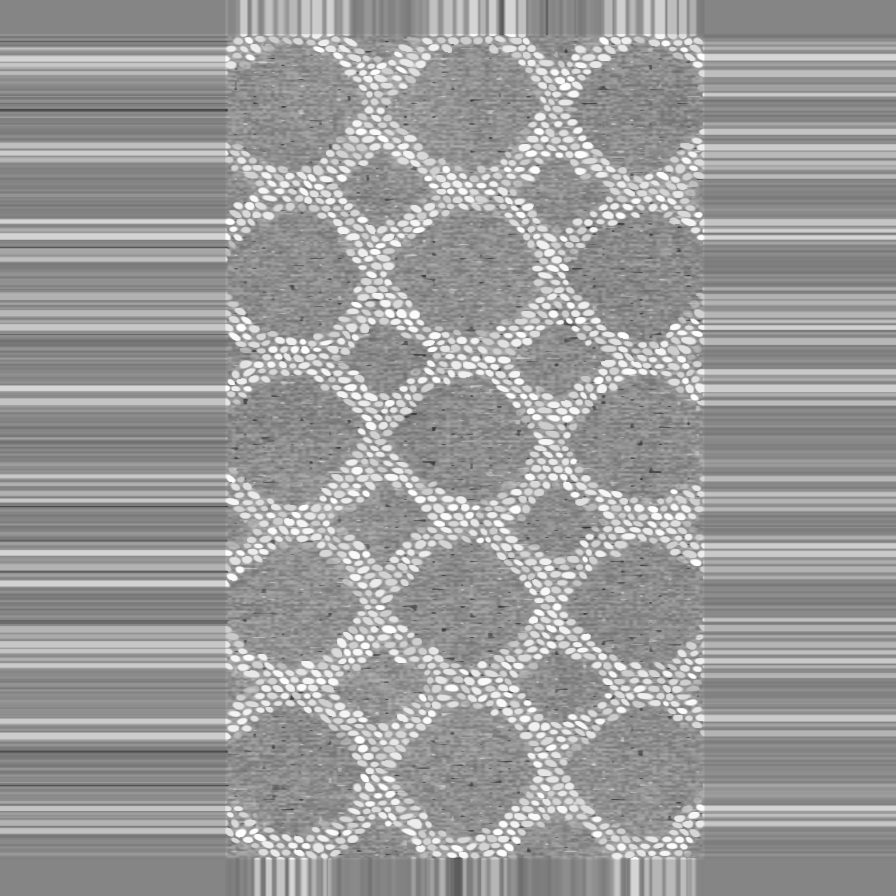
Give the GLSL for this pattern, as a three.js fragment shader.

```glsl
#define RUG_MIN vec2(0.2526, 0.0417)
#define RUG_MAX vec2(0.7852, 0.9610)
#define CELL vec2(0.1966, 0.1849)
#define CELL_ORIGIN vec2(0.5225, 0.5091)
#define OGEE_HALF vec2(0.415, 0.390)
#define DIAMOND_HALF vec2(0.265, 0.230)
#define STITCH vec2(0.0140, 0.0084)
#define GROUND 0.555
#define MARGIN_TONE 0.52
#define MARGIN_CONTRAST 0.72

varying vec2 vUv;

float hash(vec2 p) {
  vec3 q = fract(vec3(p.xyx) * 0.1031);
  q += dot(q, q.yzx + 33.33);
  return fract((q.x + q.y) * q.z);
}

float noise(vec2 p) {
  vec2 i = floor(p);
  vec2 f = fract(p);
  f = f * f * (3.0 - 2.0 * f);
  return mix(mix(hash(i), hash(i + vec2(1.0, 0.0)), f.x),
             mix(hash(i + vec2(0.0, 1.0)), hash(i + vec2(1.0, 1.0)), f.x), f.y);
}

// Lattice coordinates, with crossings leaning a little to the right
vec2 latticePoint(vec2 p) {
  vec2 q = (p - CELL_ORIGIN) / CELL;
  q += 0.05 * (vec2(noise(p * 14.0), noise(p * 14.0 + 31.0)) - 0.5);
  q.x += 0.022 * cos(6.2832 * q.y);
  return q;
}

// Coverage of the trellis: everything outside the ogees and the diamonds
float trellis(vec2 p) {
  vec2 f = abs(fract(latticePoint(p) + 0.5) - 0.5);
  vec2 o = pow(f / OGEE_HALF, vec2(1.5));
  vec2 d = pow((0.5 - f) / DIAMOND_HALF, vec2(1.1));
  float ogee = pow(o.x + o.y, 0.667) - 1.0;
  float diamond = (d.x + d.y - 1.0) * 0.6;
  return smoothstep(-0.03, 0.03, min(ogee, diamond));
}

// Light tufts in staggered rows; x is coverage, y is brightness
vec2 tufts(vec2 p) {
  vec2 s = p / STITCH;
  s += 0.7 * (vec2(noise(p * 45.0), noise(p * 45.0 + 57.0)) - 0.5);
  float shift = 0.5 * mod(floor(s.y), 2.0);
  s.x += shift;
  vec2 id = floor(s);
  vec2 middle = (id + 0.5 - vec2(shift, 0.0)) * STITCH;
  vec2 l = s - id - 0.5;
  l -= 0.16 * (vec2(hash(id + 7.0), hash(id + 19.0)) - 0.5);
  l.y += l.x * (0.7 * hash(id + 43.0) - 0.15);
  float size = mix(0.42, 0.56, hash(id + 71.0));
  float tuft = 1.0 - smoothstep(size - 0.20, size + 0.06, length(l * vec2(1.08, 1.0)));
  return vec2(tuft * trellis(middle), mix(0.80, 1.0, hash(id + 5.0)));
}

// Grey weave with fine ribs, flecks and slight tone changes per cell
float weave(vec2 p) {
  float tone = GROUND + 0.05 * (noise(p * 9.0) - 0.5);
  tone += 0.03 * (hash(floor(latticePoint(p) + 0.5) + 80.0) - 0.5);
  tone += 0.018 * sin(p.y * 1150.0 + 3.0 * noise(p * 60.0));
  tone += 0.15 * (noise(p * vec2(230.0, 410.0)) - 0.5);
  tone += 0.08 * (noise(p * vec2(70.0, 400.0) + 40.0) - 0.5);
  float fleck = noise(p * vec2(95.0, 260.0) + 11.0);
  tone -= 0.24 * smoothstep(0.87, 0.98, fleck);
  tone += 0.16 * smoothstep(0.12, 0.02, fleck);
  return tone;
}

float rug(vec2 p) {
  float ground = weave(p) + 0.03 * trellis(p);
  vec2 tuft = tufts(p);
  return mix(ground, tuft.y, tuft.x);
}

void main() {
  // Outside the rug its border threads run on as straight streaks
  vec2 p = clamp(vUv, RUG_MIN, RUG_MAX);
  vec2 over = abs(vUv - p);
  float outside = smoothstep(0.0, 0.002, max(over.x, over.y));
  float tone = rug(p);
  float streak = MARGIN_TONE + MARGIN_CONTRAST * (tone - GROUND);
  // Corners are plain
  float corner = smoothstep(0.0, 0.002, min(over.x, over.y));
  streak = mix(streak, MARGIN_TONE, corner);
  gl_FragColor = vec4(vec3(mix(tone, streak, outside)), 1.0);
}
```
